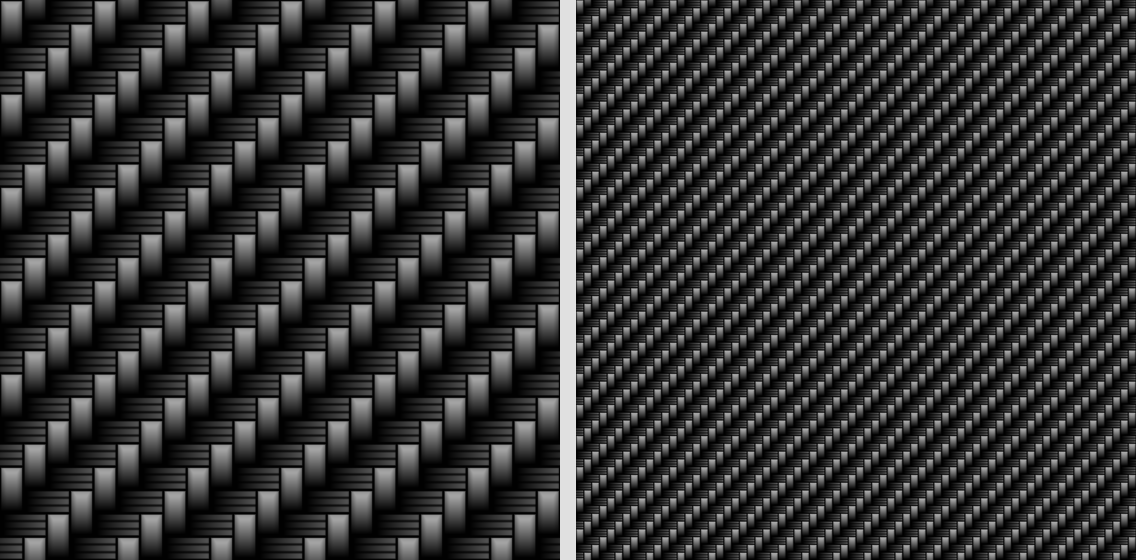
Left: one tile. Right: repeated 3 by 3.
This pattern is drawn by a WebGL 1 fragment shader. Its source:

```glsl
precision highp float;
// Dark 2x2 twill weave: bevelled upright tows over three-strand flat tows.
uniform vec2 u_resolution;

const float REPEATS = 6.0;       // twill units across and down
const float UNIT_CELLS = 4.0;    // cells along one side of a unit
const float FLOAT_CELLS = 2.0;   // cells a tow spans before diving under
const float STRANDS = 3.0;

// Distance from the nearer end of a span that starts at zero.
float edgeDistance(float position, float span) {
  return min(position, span - position);
}

// Dark gap that opens at the border of a tow.
float gapMask(float distance, float gap, float pixel) {
  return smoothstep(0.3 * gap, gap + pixel, distance);
}

// Upright tow: bright bevelled head that fades to black at its foot.
float uprightTow(float across, float along, float pixel) {
  float side = edgeDistance(across, 1.0);
  float sideBevel = mix(0.62, 1.0, smoothstep(0.0, 0.32, side));
  float headBevel = mix(0.78, 1.0, smoothstep(0.0, 0.32, along));
  float fade = clamp(1.0 - along / 1.9, 0.0, 1.0);
  float gap = gapMask(min(side, along), 0.07, pixel);
  return 0.75 * fade * min(sideBevel, headBevel) * gap;
}

// Flat tow: rounded strands that brighten from left to right.
float flatTow(float along, float across, float pixel) {
  float strand = edgeDistance(fract(across * STRANDS), 1.0);
  float roundness = mix(0.2, 1.0, smoothstep(0.0, 0.27 + pixel, strand));
  float fade = clamp((along - 0.15) / 1.7, 0.0, 1.0);
  float side = edgeDistance(across, 1.0);
  float gap = gapMask(min(side, FLOAT_CELLS - along), 0.06, pixel);
  return 0.31 * fade * roundness * gap;
}

// Each column and row is shifted one cell from its neighbour.
float twill(vec2 cell, float pixel) {
  vec2 index = floor(cell);
  vec2 local = fract(cell);
  float uprightPhase = mod(cell.y + index.x, UNIT_CELLS);
  float flatPhase = mod(cell.x + index.y, UNIT_CELLS);
  if (uprightPhase < FLOAT_CELLS) {
    return uprightTow(local.x, uprightPhase, pixel);
  }
  return flatTow(flatPhase - FLOAT_CELLS, local.y, pixel);
}

void main() {
  vec2 uv = gl_FragCoord.xy / u_resolution;
  float cells = REPEATS * UNIT_CELLS;
  float pixel = cells / min(u_resolution.x, u_resolution.y);

  // Rows are counted downward so that tows hang from their bright heads.
  vec2 cell = vec2(uv.x, 1.0 - uv.y) * cells;

  // Average four samples for smooth borders.
  float shade = 0.0;
  for (int j = 0; j < 2; j++) {
    for (int i = 0; i < 2; i++) {
      vec2 offset = (vec2(float(i), float(j)) - 0.5) * 0.5 * pixel;
      shade += 0.25 * twill(cell + offset, 0.5 * pixel);
    }
  }
  gl_FragColor = vec4(vec3(shade + 0.004), 1.0);
}
```
